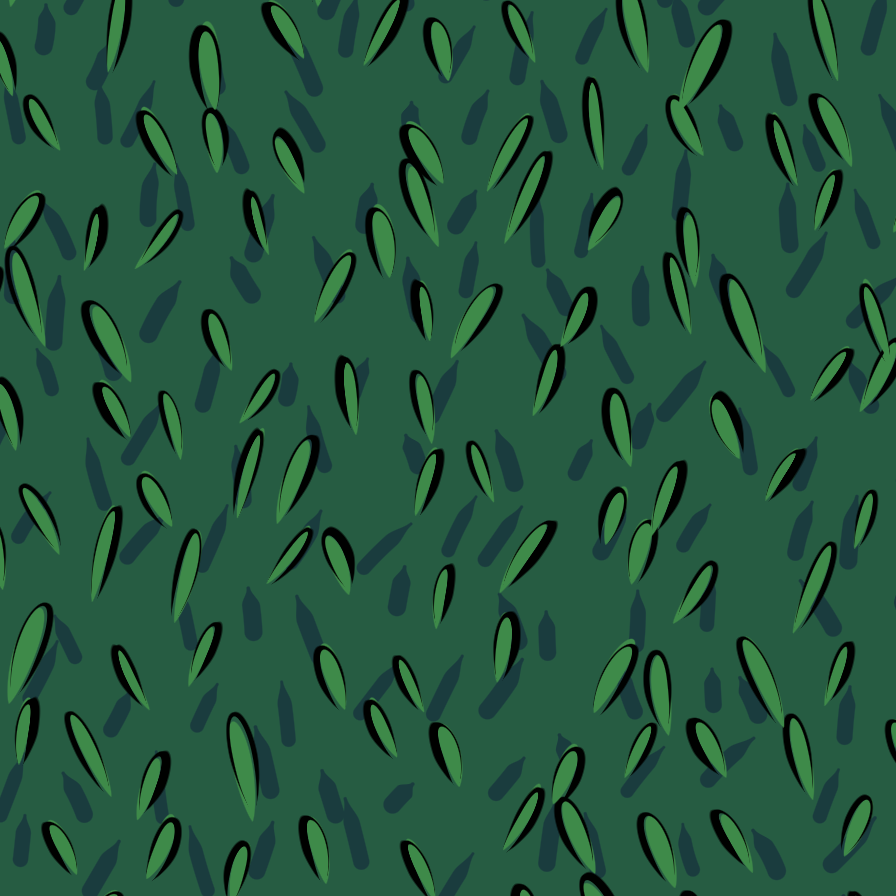
Reproduce this pattern procedurally as a Shadertoy shader.

```glsl
// Scattered leaf blades with brushed ink outlines over dark strokes on a green ground.

const vec3 GROUND = vec3(0.15, 0.36, 0.26);
const vec3 SHADOW = vec3(0.10, 0.235, 0.245);
const vec3 LEAF = vec3(0.245, 0.54, 0.285);
const vec3 INK = vec3(0.0, 0.005, 0.0);

float hash(vec2 p) {
    return fract(sin(dot(p, vec2(127.1, 311.7))) * 43758.5453);
}

vec4 hash4(vec2 p) {
    return vec4(hash(p), hash(p + 17.3), hash(p + 41.9), hash(p + 73.7));
}

// Antialiased coverage of a signed distance
float cover(float d) {
    return clamp(0.5 - d * iResolution.y / 1.3, 0.0, 1.0);
}

// Jittered centre of a cell, with every other row staggered
vec2 cellCentre(vec2 id, vec2 rnd) {
    return id + vec2(0.5 * mod(id.y, 2.0), 0.0) + 0.5 + (rnd - 0.5) * 0.65;
}

// Turn p so that local y runs along the leaning axis
vec2 lean(vec2 p, float a) {
    float c = cos(a), s = sin(a);
    return vec2(c * p.x - s * p.y, s * p.x + c * p.y);
}

// Approximate distance to a teardrop: pointed at y = 0, round at y = len
float teardrop(vec2 p, float halfWidth, float len) {
    float t = max(p.y / len, 0.0), r = sqrt(t);
    float x = p.x / halfWidth;
    float f = x * x - 5.4 * t * r * (1.0 - t);
    vec2 grad = vec2(2.0 * x / halfWidth, -5.4 * r * (1.5 - 2.5 * t) / len);
    return f / (length(grad) + 1.0) + max(-p.y, 0.0);
}

// Flat brush stroke: blunt at the bottom, narrowing to a bent tip
float brushStroke(vec2 p, float len, float radius, float bend) {
    float t = clamp(p.y / len + 0.5, 0.0, 1.0);
    p.x -= bend * t * t;
    float taper = 1.0 - 0.8 * smoothstep(0.6, 1.0, t);
    return length(vec2(p.x, p.y - (t - 0.5) * len)) - radius * taper;
}

vec3 addStrokes(vec3 col, vec2 uv) {
    vec2 g = uv * 11.0;
    for (int j = -1; j <= 1; j++)
    for (int i = -1; i <= 1; i++) {
        vec2 id = floor(g) + vec2(i, j);
        vec4 a = hash4(id + 205.0), b = hash4(id + 331.0);
        float angle = a.z < 0.5 ? mix(-0.6, 0.0, a.w) : mix(0.05, 0.85, a.w);
        vec2 p = lean((g - cellCentre(id, a.xy)) / 11.0, angle);
        float d = brushStroke(p, mix(0.025, 0.075, sqrt(b.x)),
                              mix(0.0075, 0.0105, b.y), (b.z - 0.5) * 0.018);
        col = mix(col, SHADOW, cover(d));
    }
    return col;
}

vec3 addBlades(vec3 col, vec2 uv) {
    vec2 g = uv * 10.0;
    for (int j = -1; j <= 1; j++)
    for (int i = -1; i <= 1; i++) {
        vec2 id = floor(g) + vec2(i, j);
        vec4 a = hash4(id + 7.0), b = hash4(id + 91.0);
        float angle = a.z < 0.56 ? mix(-0.52, -0.08, a.w) : mix(0.12, 0.66, a.w);
        float side = sign(angle) * (b.w < 0.2 ? -1.0 : 1.0);
        float len = mix(0.068, 0.115, b.x * b.x);
        float width = mix(0.0075, 0.0135, b.y) * mix(0.85, 1.1, b.x);

        // Local frame from the tip, slightly bowed; x is positive on the heavy side
        vec2 p = lean((g - cellCentre(id, a.xy)) / 10.0, angle);
        p.y += 0.5 * len;
        float t = p.y / len;
        p.x = p.x * side + (b.z - 0.5) * 0.02 * (t - 0.5) * (t - 0.5);

        // Leaf body, set a little off its outline
        vec2 shift = vec2(-0.22 * width, (a.x - 0.5) * 0.16 * len);
        col = mix(col, LEAF, cover(teardrop(p - shift, width * 0.86, len)));

        // Ink line: heavy on one side, thin and fading early on the other
        float heavy = smoothstep(-0.7, 0.7, p.x / width);
        float thick = mix(0.0025, 0.0054, hash(id + 57.0)) * smoothstep(-0.05, 0.6, t);
        float thin = mix(0.0008, 0.0022, b.z) * smoothstep(0.1, 0.65, t);
        float ink = mix(thin, thick, heavy) - 0.001 * (1.0 - smoothstep(0.0, 0.2, t));
        col = mix(col, INK, cover(abs(teardrop(p, width, len)) - ink));
    }
    return col;
}

void mainImage(out vec4 fragColor, in vec2 fragCoord) {
    vec2 uv = fragCoord / iResolution.y;
    vec3 col = addStrokes(GROUND, uv);
    fragColor = vec4(addBlades(col, uv), 1.0);
}
```
